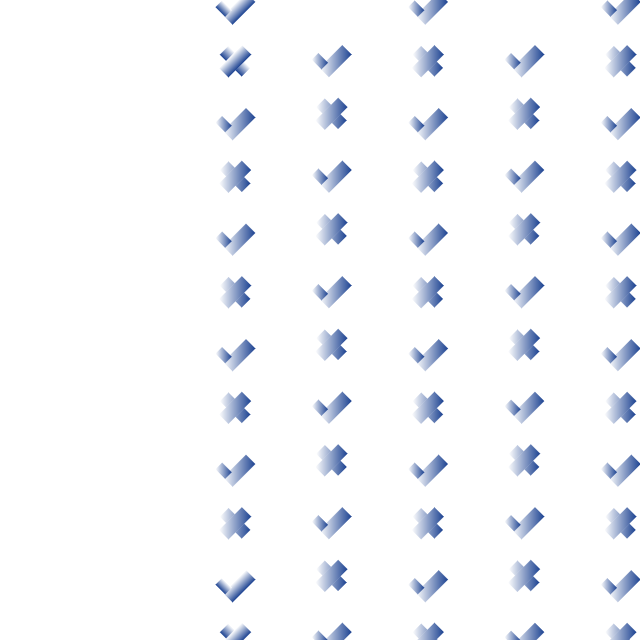
Write a Shadertoy shader that draws this pattern.

```glsl
float boxDistance(vec2 p, vec2 halfSize) {
    vec2 q = abs(p) - halfSize;
    return length(max(q, 0.0)) + min(max(q.x, q.y), 0.0);
}

float coverage(float distanceToEdge) {
    return clamp(0.5 - distanceToEdge * iResolution.y, 0.0, 1.0);
}

// Coordinates along the rising and falling diagonals; y points down
vec2 toDiagonal(vec2 p) {
    return vec2(p.x - p.y, p.x + p.y) * 0.70711;
}

// Diagonal bar shaded left to right, or across its width by crossShade
void paintBar(inout vec3 color, vec2 p, vec2 halfSize, float crossShade, bool acrossWidth) {
    float shade = p.x / ((halfSize.x + halfSize.y) * 0.70711);
    if (acrossWidth) shade = crossShade;
    vec3 ink = mix(vec3(1.0), vec3(0.11, 0.26, 0.57), clamp(0.5 + 0.5 * shade, 0.0, 1.0));
    color = mix(color, ink, coverage(boxDistance(toDiagonal(p), halfSize)));
}

void paintCheck(inout vec3 color, vec2 p, bool acrossWidth) {
    vec2 armPos = p - vec2(0.0065, 0.0);
    paintBar(color, armPos, vec2(0.0252, 0.0104), toDiagonal(armPos).y / 0.0104, acrossWidth);
    vec2 hookPos = p + vec2(0.0180, 0.0);
    paintBar(color, hookPos, vec2(0.0073, 0.0107), -toDiagonal(hookPos).x / 0.0073, acrossWidth);
}

void paintCross(inout vec3 color, vec2 p, bool acrossWidth) {
    vec2 d = toDiagonal(p);
    paintBar(color, p, vec2(0.0096, 0.0242), -d.x / 0.0096, acrossWidth);
    // Faint pale seam where the bars overlap
    float seam = coverage(abs(boxDistance(d, vec2(0.0252, 0.0104))) - 0.0004);
    color = mix(color, vec3(1.0), 0.25 * seam);
    paintBar(color, p, vec2(0.0252, 0.0104), d.y / 0.0104, acrossWidth);
}

void mainImage(out vec4 fragColor, in vec2 fragCoord) {
    vec2 p = fragCoord / iResolution.y;
    p.y = 1.0 - p.y;

    // Columns start a third of the way across; odd ones drop by half a step
    float column = floor((p.x - 0.3674) / 0.1505 + 0.5);
    p.x -= 0.3674 + column * 0.1505;
    p.y -= 0.0135 + mod(column, 2.0) * 0.0821;

    // Each row cell holds a check with a cross below it
    float row = floor((p.y + 0.035) / 0.1805);
    p.y -= row * 0.1805;

    vec3 color = vec3(1.0);
    if (column >= 0.0 && row >= 0.0) {
        // First and last cells of the first column are shaded across the bars
        bool acrossWidth = column < 0.5 && mod(row, 5.0) < 0.5;
        paintCheck(color, p, acrossWidth);
        paintCross(color, p - vec2(0.0, 0.0822), acrossWidth);
    }
    fragColor = vec4(color, 1.0);
}
```
